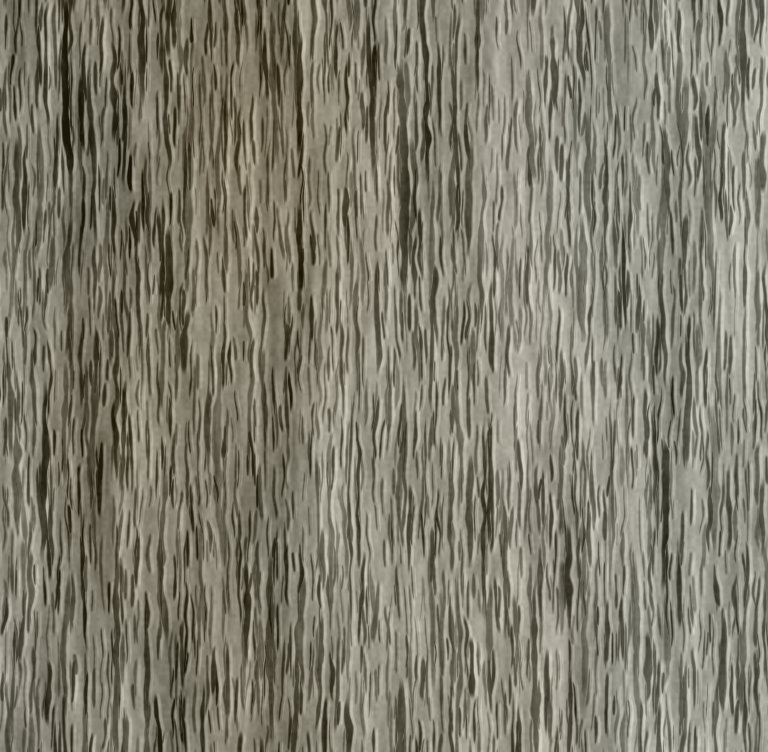
Give the GLSL for this texture, as a WebGL 1 fragment shader.

```glsl
precision highp float;
// Weathered grey wood with upright grain: layers of jittered, tapered grooves
// are cut into a surface of stretched noise, and each groove gets a lit rim.
// Broad noise and a sideways gradient shift the tone and the brown tint.

uniform vec2 u_resolution;

float hash(vec2 p) {
  vec3 q = fract(p.xyx * 0.1031);
  q += dot(q, q.yzx + 33.33);
  return fract((q.x + q.y) * q.z);
}

float noise(vec2 p) {
  vec2 cell = floor(p), f = fract(p);
  f = f * f * (3.0 - 2.0 * f);
  return mix(mix(hash(cell), hash(cell + vec2(1.0, 0.0)), f.x),
             mix(hash(cell + vec2(0.0, 1.0)), hash(cell + 1.0), f.x), f.y);
}

// Noise centred on zero, with its own frequency across and along the grain
float grain(vec2 p, float across, float along) {
  return noise(p * vec2(across, along) + across) - 0.5;
}

// One layer of cracks, at most one per cell of a staggered grid
float grooveLayer(vec2 p, float columns, float rows, float seed) {
  p.x += 0.011 * (noise(p * vec2(18.0, 8.0) + seed) - 0.5)
       + 0.005 * (noise(p * vec2(45.0, 38.0) + seed) - 0.5);
  float x = p.x * columns + seed;
  float column = floor(x);
  float y = p.y * rows + 9.0 * hash(vec2(column, seed));
  vec2 id = vec2(column, floor(y) + seed * 3.0);
  float centre = mix(0.31, 0.69, hash(id + 11.3));
  float halfLength = mix(0.2, 0.49, hash(id + 23.7));
  float along = abs(fract(y) - 0.5) / halfLength;
  float width = mix(0.06, 0.16, hash(id + 37.1));
  width *= sqrt(max(0.0, 1.0 - along * along));
  width *= 0.6 + 0.8 * noise(vec2(p.y * 55.0, column + seed));
  float softness = 0.0015 * columns;
  float cut = 1.0 - smoothstep(width - softness, width + softness,
                               abs(fract(x) - centre));
  float present = step(hash(id + 51.9), 0.72);
  float depth = mix(0.45, 1.0, hash(id + 67.5));
  return cut * depth * present * (1.0 - smoothstep(0.7, 1.0, along));
}

// Long wide cracks first, then ever shorter and finer ones
float grooves(vec2 p) {
  float deepest = 0.0;
  for (int i = 0; i < 6; i++) {
    float k = float(i);
    deepest = max(deepest, grooveLayer(p, 29.0 + 10.0 * k, 2.7 + 2.1 * k,
                                       7.0 + 13.0 * k));
  }
  return deepest;
}

void main() {
  vec2 p = gl_FragCoord.xy / u_resolution.y;

  // Grooves, and the edge to their right that catches the light
  float groove = grooves(p);
  float rim = grooves(p - vec2(0.0046, 0.0)) * (1.0 - groove);

  // Streaks between the grooves
  vec2 bent = p + vec2(0.012 * grain(p, 14.0, 7.0), 0.0);
  float streaks = 0.15 * grain(bent, 42.0, 3.0)
                + 0.13 * grain(bent, 105.0, 13.0)
                + 0.07 * grain(bent, 190.0, 60.0)
                + 0.05 * grain(p, 230.0, 210.0);

  // Broad shading, lighter to the right
  float shade = 0.11 * (p.x - 0.5) + 0.07 * grain(p, 5.0, 1.6)
              + 0.06 * grain(p, 13.0, 4.0);

  float tone = 0.565 + shade + streaks - 0.36 * groove + 0.13 * rim;
  tone = clamp(tone, 0.11, 0.82);

  // Brown patch at the upper left, cooler grey towards the right
  vec2 fromPatch = (p - vec2(0.3, 0.85)) * vec2(4.0, 1.8);
  float brown = exp(-dot(fromPatch, fromPatch));
  float warmth = 0.5 * brown + 0.4 * (0.5 - p.x) + 0.6 * grain(p, 6.0, 2.5);
  vec3 color = tone - 0.05 * brown + vec3(0.012, 0.003, -0.048);
  color += warmth * vec3(0.03, 0.0, -0.035);

  gl_FragColor = vec4(color, 1.0);
}
```
